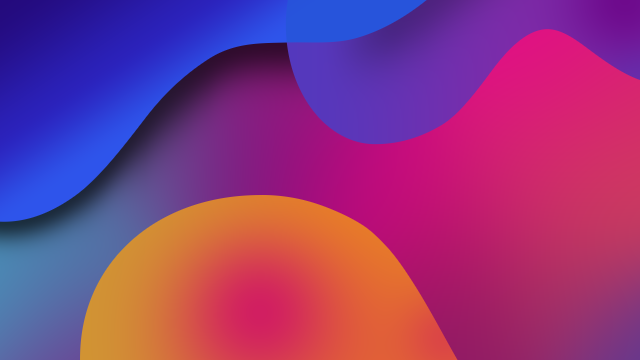
A Shadertoy shader for this background:

```glsl
// Overlapping fluid shapes with soft colour gradients: blue wave, violet lobe, orange dome.

// Layout space: 768 x 432 units, y pointing down, stretched over the canvas.
const vec2 SPACE = vec2(768.0, 432.0);

// Curve knots: x, height, slope.
const vec3 WAVE[7] = vec3[7](
    vec3(0, 266, 0.04), vec3(90, 235, -0.72), vec3(175, 141, -1.3), vec3(250, 71, -0.65),
    vec3(345, 51, -0.03), vec3(430, 45, -0.3), vec3(512, 0, -0.8));
const vec3 LOBE[7] = vec3[7](
    vec3(450, 173, 0), vec3(530, 150, -0.6), vec3(590, 85, -1.35), vec3(657, 35, 0),
    vec3(705, 58, 0.75), vec3(768, 96, 0.35), vec3(800, 100, 0));
const vec3 DOME[7] = vec3[7](
    vec3(315, 234, 0), vec3(360, 239, 0.22), vec3(400, 252, 0.42), vec3(435, 270, 0.64),
    vec3(465, 297, 1.1), vec3(500, 346, 1.6), vec3(549, 432, 1.75));

// Rounded left sides of the lobe and the dome.
const vec2 LOBE_CENTER = vec2(450, 30), LOBE_RADII = vec2(107, 143);
const vec2 DOME_CENTER = vec2(315, 432), DOME_RADII = vec2(219, 198);

// Backdrop colour mesh: anchor places and their colours.
const float MESH_SPREAD = 70.0;
const int MESH_COUNT = 16;
const vec2 MESH_PLACE[16] = vec2[16](
    vec2(10, 345), vec2(95, 280), vec2(90, 420), vec2(190, 185),
    vec2(290, 200), vec2(340, 80), vec2(390, 210), vec2(480, 210),
    vec2(640, 80), vec2(530, 310), vec2(560, 420), vec2(610, 220),
    vec2(720, 240), vec2(700, 140), vec2(670, 350), vec2(768, 432));
const vec3 MESH_COLOR[16] = vec3[16](
    vec3(0.27, 0.60, 0.74), vec3(0.30, 0.47, 0.66), vec3(0.44, 0.22, 0.56), vec3(0.40, 0.34, 0.58),
    vec3(0.47, 0.08, 0.50), vec3(0.56, 0.12, 0.50), vec3(0.66, 0.04, 0.48), vec3(0.84, 0.03, 0.51),
    vec3(0.89, 0.04, 0.54), vec3(0.66, 0.07, 0.40), vec3(0.54, 0.10, 0.39), vec3(0.82, 0.14, 0.44),
    vec3(0.80, 0.25, 0.36), vec3(0.84, 0.16, 0.42), vec3(0.68, 0.20, 0.37), vec3(0.36, 0.22, 0.58));

const vec3 INDIGO = vec3(0.14, 0.04, 0.49), ROYAL = vec3(0.17, 0.14, 0.75), AZURE = vec3(0.18, 0.33, 0.92);
const vec3 LOBE_TINT = vec3(0.15, 0.33, 0.85), VIOLET = vec3(0.33, 0.22, 0.74);
const vec3 ORCHID = vec3(0.49, 0.17, 0.66), PLUM = vec3(0.43, 0.04, 0.55), IRIS = vec3(0.40, 0.20, 0.69);
const vec3 GOLD = vec3(0.82, 0.58, 0.20), ORANGE = vec3(0.91, 0.50, 0.15);
const vec3 CRIMSON = vec3(0.82, 0.12, 0.38), CORAL = vec3(0.85, 0.24, 0.29);
const float WAVE_SHADOW = 0.65, LOBE_SHADOW = 0.28;

// Signed distance to a cubic Hermite curve, positive below it.
float belowCurve(vec3 knots[7], vec2 p) {
    vec3 last = knots[6];
    vec2 curve = vec2(last.y + last.z * (p.x - last.x), last.z);
    for (int i = 0; i < 6; i++) {
        vec3 a = knots[i], b = knots[i + 1];
        if (p.x >= a.x && p.x < b.x) {
            float w = b.x - a.x, t = (p.x - a.x) / w;
            float rise = b.y - a.y;
            float c2 = 3.0 * rise - w * (2.0 * a.z + b.z);
            float c3 = w * (a.z + b.z) - 2.0 * rise;
            curve.x = a.y + t * (w * a.z + t * (c2 + t * c3));
            curve.y = a.z + t * (2.0 * c2 + 3.0 * t * c3) / w;
        }
    }
    return (p.y - curve.x) / sqrt(1.0 + curve.y * curve.y);
}

// Approximate distance to a superellipse, positive inside.
float insideOval(vec2 p, vec2 center, vec2 radii, float power) {
    vec2 q = abs(p - center) / radii + 1e-4;
    vec2 bent = pow(q, vec2(power));
    vec2 gradient = power * bent / (q * radii);
    return (1.0 - bent.x - bent.y) / max(length(gradient), 1e-5);
}

float glow(vec2 p, vec2 center, float radius) {
    vec2 d = (p - center) / radius;
    return exp(-dot(d, d));
}

vec3 backdrop(vec2 p) {
    vec4 sum = vec4(0.0);
    for (int i = 0; i < MESH_COUNT; i++)
        sum += vec4(MESH_COLOR[i], 1.0) * glow(p, MESH_PLACE[i], MESH_SPREAD * 1.414);
    return sum.rgb / sum.a;
}

vec3 waveColor(vec2 p) {
    float along = dot(p, vec2(0.55, 0.83));
    vec3 color = mix(INDIGO, ROYAL, smoothstep(0.0, 165.0, along));
    return mix(color, AZURE, smoothstep(135.0, 225.0, along));
}

vec3 lobeColor(vec2 p) {
    vec3 color = mix(VIOLET, ORCHID, smoothstep(340.0, 650.0, p.x));
    color = mix(color, IRIS, glow(p, vec2(768, 95), 55.0));
    return mix(color, PLUM, glow(p, vec2(750, 0), 70.0));
}

vec3 domeColor(vec2 p) {
    vec3 color = mix(GOLD, ORANGE, smoothstep(130.0, 440.0, p.x));
    color = mix(color, CORAL, 0.4 * smoothstep(240.0, 432.0, p.y) * smoothstep(90.0, 300.0, p.x));
    color = mix(color, CORAL, 0.8 * glow(p, vec2(535, 405), 50.0));
    return mix(color, CRIMSON, glow(p, vec2(312, 375), 90.0));
}

void mainImage(out vec4 fragColor, in vec2 fragCoord) {
    vec2 uv = fragCoord / iResolution.xy;
    vec2 p = vec2(uv.x, 1.0 - uv.y) * SPACE;
    float pixel = SPACE.y / iResolution.y;

    // Shape distances and smooth coverage.
    float wave = belowCurve(WAVE, p);
    float lobe = p.x < LOBE_CENTER.x ? insideOval(p, LOBE_CENTER, LOBE_RADII, 2.0) : -belowCurve(LOBE, p);
    float dome = p.x < DOME_CENTER.x ? insideOval(p, DOME_CENTER, DOME_RADII, 2.12) : belowCurve(DOME, p);
    vec3 cover = clamp(0.5 + vec3(-wave, lobe, dome) / pixel, 0.0, 1.0);

    // Shadow cast by the wave, wider under its crest.
    float reach = max(wave, 0.0) / mix(24.0, 42.0, smoothstep(130.0, 230.0, p.x));
    float shade = exp(-reach * reach);

    // Layers from back to front.
    vec3 color = backdrop(p) * (1.0 - WAVE_SHADOW * shade);
    float lobeShade = LOBE_SHADOW * shade * smoothstep(380.0, 480.0, p.x);
    color = mix(color, lobeColor(p) * (1.0 - lobeShade), cover.y);
    color = mix(color, mix(waveColor(p), LOBE_TINT, 0.85 * cover.y), cover.x);
    color = mix(color, domeColor(p), cover.z);
    fragColor = vec4(color, 1.0);
}
```
